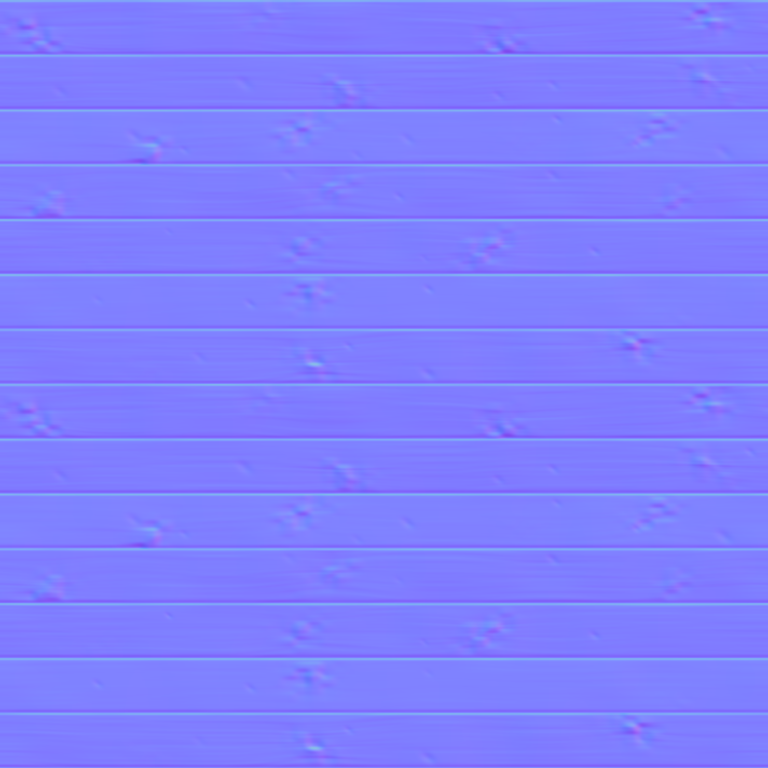
Write a three.js fragment shader that draws this texture map.

```glsl
// Tangent-space normal map of horizontal wooden boards with grooves, grain, knots and dents
varying vec2 vUv;

const float BOARDS = 14.0;      // boards up the canvas; one unit is one board height
const float BOARD_KINDS = 7.0;  // board designs before the stack repeats
const int KNOTS = 4;
const int DENTS = 10;

float hash(vec2 p) {
  vec3 q = fract(vec3(p.xyx) * 0.1031);
  q += dot(q, q.yzx + 33.33);
  return fract((q.x + q.y) * q.z);
}

// Smooth noise from -1 to 1 that wraps across after a whole period
float wrapNoise(vec2 p, float period, float seed) {
  vec2 cell = floor(p);
  vec2 f = p - cell;
  f = f * f * f * (f * (f * 6.0 - 15.0) + 10.0);
  float x0 = mod(cell.x, period);
  float x1 = mod(cell.x + 1.0, period);
  float y = cell.y + seed * 61.7 + 40.0;
  float low = mix(hash(vec2(x0, y)), hash(vec2(x1, y)), f.x);
  float high = mix(hash(vec2(x0, y + 1.0)), hash(vec2(x1, y + 1.0)), f.x);
  return mix(low, high, f.y) * 2.0 - 1.0;
}

// Offset from a scattered centre, one per cell along the board
vec2 scatterOffset(vec2 p, float index, float count, float seed) {
  vec2 key = vec2(index + 3.0, seed * 17.0 + count);
  float x = (index + 0.15 + 0.7 * hash(key)) * BOARDS / count;
  float y = 0.16 + 0.68 * hash(key + 51.0);
  return vec2(mod(p.x - x + BOARDS * 0.5, BOARDS) - BOARDS * 0.5, p.y - y);
}

float bell(vec2 d, vec2 size) {
  d /= size;
  return exp(-dot(d, d));
}

float smoothBoard(float kind) {
  return 1.0 - step(0.5, abs(mod(kind, 3.0) - 1.0));
}

// Knots: x is the raised relief, y the bend they give to the grain
vec2 knots(vec2 p, float kind) {
  vec2 sum = vec2(0.0);
  for (int i = 0; i < KNOTS; i++) {
    float id = float(i);
    vec2 d = scatterOffset(p, id, float(KNOTS), kind);
    float strength = smoothstep(0.2, 0.65, hash(vec2(id + 9.0, kind + 80.0)));
    float slant = hash(vec2(id + 5.0, kind + 30.0)) - 0.5;
    vec2 leaning = vec2(d.x + d.y * slant * 1.6, d.y);
    float rough = wrapNoise(vec2(p.x * 4.0, p.y * 7.0 + p.x * 0.0), BOARDS * 4.0, kind + 20.0);
    sum.x += strength * bell(leaning, vec2(0.38, 0.3)) * rough * 0.021;
    sum.x += strength * bell(leaning, vec2(0.13, 0.09)) * 0.012;
    sum.y += strength * bell(d, vec2(0.8, 0.4)) * d.y * 2.6;
  }
  return sum;
}

float dents(vec2 p, float kind, float row) {
  float depth = 0.0;
  float chance = mix(0.3, 0.6, smoothBoard(kind));
  for (int i = 0; i < DENTS; i++) {
    float id = float(i);
    vec2 d = scatterOffset(p, id, float(DENTS), kind + 11.0);
    float present = step(hash(vec2(id + 2.0, kind + 140.0)), chance);
    float wear = 0.4 + 0.6 * hash(vec2(id + 7.0, row + 170.0));
    float size = 0.045 + 0.05 * hash(vec2(id + 4.0, kind + 200.0));
    d.y += d.x * 0.4;
    depth += present * wear * size * bell(d, vec2(size * 1.4, size));
  }
  return depth * 0.11;
}

float boardHeight(vec2 p, float row) {
  float kind = mod(row, BOARD_KINDS);
  vec2 knot = knots(p, kind);
  float v = p.y + knot.y * 0.16 + 0.05 * wrapNoise(vec2(p.x * 0.5, p.y), 7.0, kind + 40.0);
  float grain = wrapNoise(vec2(p.x * 0.5, v * 13.0), 7.0, kind + 60.0) * 0.0013;
  grain += wrapNoise(vec2(p.x, v * 21.0), BOARDS, kind + 90.0) * 0.0005;
  float swell = wrapNoise(p * vec2(1.0, 1.6), BOARDS, kind + 120.0) * 0.007;
  return grain * mix(1.0, 0.45, smoothBoard(kind)) + swell + knot.x - dents(p, kind, row);
}

// Lit lower lip and shaded upper lip of the joint, as a green offset
float grooveSlope(float d, float wear) {
  float lit = (d + 0.013) / 0.021;
  float shade = (d - 0.037) / 0.027;
  return wear * (0.19 * exp(-lit * lit * 0.65) - 0.1 * exp(-shade * shade * 0.6));
}

void main() {
  float y = vUv.y * BOARDS;
  float row = mod(floor(y), BOARDS);
  float kind = mod(row, BOARD_KINDS);
  vec2 p = vec2(vUv.x * BOARDS, fract(y));

  // Surface slope by central differences
  vec2 e = vec2(0.016, 0.0);
  vec2 slope = vec2(boardHeight(p + e.xy, row) - boardHeight(p - e.xy, row),
                    boardHeight(p + e.yx, row) - boardHeight(p - e.yx, row)) / (2.0 * e.x);
  vec2 tilt = -0.5 * slope;

  // Lean of each board, then the joints
  tilt.y += mix(-0.011, 0.008, smoothBoard(kind)) + 0.008 * (hash(vec2(kind, 6.0)) - 0.5);
  tilt.y += (p.y - 0.5) * 0.012;
  float joint = mod(floor(y + 0.5), BOARDS);
  float wear = 1.0 + 0.1 * wrapNoise(vec2(p.x * 2.0, 0.0), BOARDS * 2.0, joint);
  tilt.y += grooveSlope(fract(y + 0.5) - 0.5, wear);

  gl_FragColor = vec4(0.5 + tilt, 1.0 - 1.6 * dot(tilt, tilt), 1.0);
}
```
